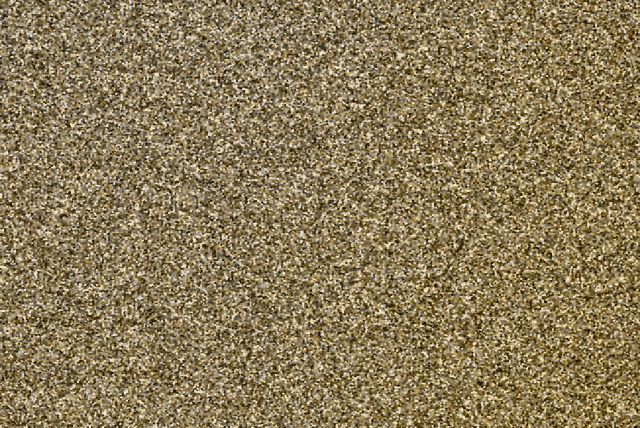
A Shadertoy shader for this texture:

```glsl
// Fine gold glitter: tiny soft flakes in bronze, champagne and dark olive.

// Integer hash: three random values in 0..1 for a lattice cell
vec3 hash3(vec2 cell, int seed) {
    uvec3 v = uvec3(ivec3(ivec2(cell), seed) + 4096);
    v = v * 1664525u + 1013904223u;
    v.x += v.y * v.z; v.y += v.z * v.x; v.z += v.x * v.y;
    v ^= v >> 16u;
    v.x += v.y * v.z; v.y += v.z * v.x; v.z += v.x * v.y;
    return vec3(v >> 8u) / 16777216.0;
}

float valueNoise(vec2 p, int seed) {
    vec2 cell = floor(p);
    vec2 f = fract(p);
    f = f * f * (3.0 - 2.0 * f);
    float low = mix(hash3(cell, seed).x, hash3(cell + vec2(1, 0), seed).x, f.x);
    float high = mix(hash3(cell + vec2(0, 1), seed).x, hash3(cell + vec2(1, 1), seed).x, f.x);
    return mix(low, high, f.y);
}

// Flake tone, picked by its share of the area
vec3 flakeTone(float pick) {
    if (pick < 0.11) return vec3(0.30, 0.24, 0.12);
    if (pick < 0.35) return vec3(0.42, 0.36, 0.22);
    if (pick < 0.60) return vec3(0.53, 0.46, 0.33);
    if (pick < 0.73) return vec3(0.64, 0.57, 0.40);
    if (pick < 0.87) return vec3(0.66, 0.60, 0.49);
    return vec3(0.81, 0.75, 0.63);
}

vec3 flakeColor(vec2 cell) {
    vec3 rnd = hash3(cell, 2);

    // Glints spread wider than the averaged tones
    vec3 meanTone = vec3(0.545, 0.48, 0.345);
    vec3 color = meanTone + (flakeTone(rnd.x) - meanTone) * 1.45 + (rnd.y - 0.5) * 0.12;

    // Some flakes lean amber, others silvery
    float warmth = rnd.z - 0.5;
    return color + warmth * abs(warmth) * vec3(0.14, -0.04, -0.46);
}

// Flakes on a jittered grid, slightly wider than tall, melting at their borders
vec3 glitter(vec2 p) {
    vec2 q = p * vec2(218.0, 246.0);
    vec2 home = floor(q);
    vec3 sum = vec3(0.0);
    float total = 0.0;
    for (int y = -1; y <= 1; y++) {
        for (int x = -1; x <= 1; x++) {
            vec2 cell = home + vec2(x, y);
            vec2 d = cell + 0.1 + 0.8 * hash3(cell, 1).xy - q;
            float weight = exp(-9.0 * dot(d, d));
            sum += flakeColor(cell) * weight;
            total += weight;
        }
    }
    return sum / total;
}

void mainImage(out vec4 fragColor, in vec2 fragCoord) {
    // Supersampled flakes for smooth edges
    vec3 color = vec3(0.0);
    for (int i = 0; i < 4; i++) {
        vec2 offset = vec2(i % 2, i / 2) * 0.5 - 0.25;
        color += glitter((fragCoord + offset) / iResolution.y) * 0.25;
    }

    // Faint clumps of lighter and darker flakes
    vec2 p = fragCoord / iResolution.y;
    float clumps = valueNoise(p * 60.0, 3) + valueNoise(p * 24.0, 4) - 1.0;
    color += clumps * 0.03;

    // Greyer sheen at upper left, deeper gold toward the right and bottom
    vec2 uv = fragCoord / iResolution.xy;
    float gold = smoothstep(0.3, 1.0, uv.x) * 0.6 + (0.5 - uv.y) * 0.4 - 0.12;
    color += gold * vec3(0.01, -0.01, -0.08);
    color -= 0.02 * smoothstep(0.4, 0.8, length(uv - 0.5));

    fragColor = vec4(clamp(color, 0.0, 1.0), 1.0);
}
```
